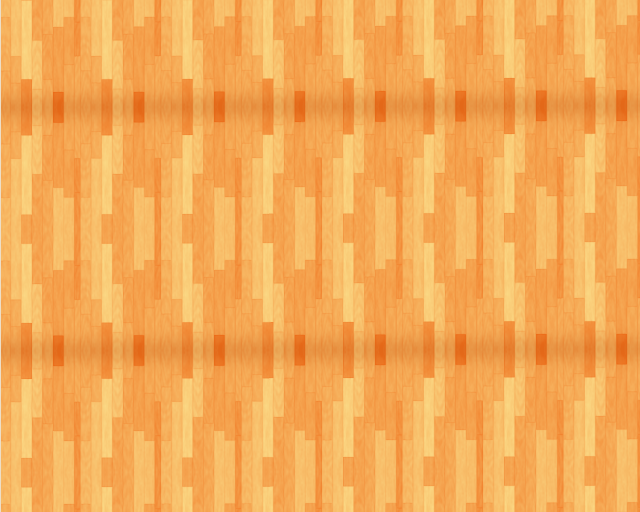
This texture is drawn by a Shadertoy shader. Its source:

```glsl
const float CANVAS_HEIGHT = 0.8;      // in canvas widths
const float TILE_WIDTH = 0.12574;
const float HALF_TILE_HEIGHT = 0.1902;
const float FIRST_MIRROR = 0.168;     // depth of the dark mirror line below the top
const float PLANK_WIDTH = 0.132;      // fraction of a tile; the eighth strip is narrower
const float SEAM_WIDTH = 0.0008;
const float BORDER_WIDTH = 0.0017;

const vec3 DEEP_ORANGE = vec3(0.95, 0.55, 0.22);
const vec3 PALE_MAPLE = vec3(0.98, 0.82, 0.49);
const vec3 BORDER_COLOR = vec3(0.93, 0.87, 0.78);

// Per strip: heights of the two butt joints, and the tones of its three planks
const vec2 JOINTS[8] = vec2[8](
    vec2(0.30, 0.74), vec2(0.20, 0.42), vec2(0.23, 0.88), vec2(0.15, 0.55),
    vec2(0.23, 0.60), vec2(0.125, 0.66), vec2(0.35, 0.74), vec2(0.42, 0.70));
const vec3 TONES[8] = vec3[8](
    vec3(0.42, 0.50, 0.64), vec3(0.40, 0.45, 0.76), vec3(0.08, 0.97, 0.33), vec3(0.68, 0.78, 0.34),
    vec3(0.42, 0.34, 0.43), vec3(-0.25, 0.29, 0.74), vec3(0.42, 0.31, 0.70), vec3(0.44, 0.08, 0.12));

float hash(vec2 p) {
    vec3 q = fract(p.xyx * vec3(0.1031, 0.1030, 0.0973));
    q += dot(q, q.yzx + 33.33);
    return fract((q.x + q.y) * q.z);
}

float valueNoise(vec2 p) {
    vec2 cell = floor(p);
    vec2 f = fract(p);
    f = f * f * (3.0 - 2.0 * f);
    float low = mix(hash(cell), hash(cell + vec2(1, 0)), f.x);
    float high = mix(hash(cell + vec2(0, 1)), hash(cell + vec2(1, 1)), f.x);
    return mix(low, high, f.y);
}

// Signed wood grain: growth rings, long fibres and fine specks
float woodGrain(vec2 p, float seed, float arch) {
    float warp = valueNoise(vec2(p.x * 1.5, p.y * 5.0) + seed * 17.0);
    float ringPhase = length(vec2(p.x - 0.5, 0.15)) * 2.0 + p.y * arch + warp * 1.6;
    float rings = sin(6.2832 * ringPhase);
    float fibres = valueNoise(vec2(p.x * 6.0, p.y * 13.0) + seed * 31.0) - 0.5;
    float specks = valueNoise(vec2(p.x * 9.0, p.y * 55.0) + seed * 43.0) - 0.5;
    return rings * mix(0.025, 0.06, step(0.1, arch)) + fibres * 0.17 + specks * 0.10;
}

float seam(float dist, float width) {
    return 1.0 - smoothstep(0.0, 2.0 * width, abs(dist));
}

vec3 woodColor(float tone) {
    return mix(DEEP_ORANGE, PALE_MAPLE, clamp(tone, -0.45, 1.1));
}

vec3 parquet(vec2 pos) {
    // Tile across, and mirror up and down with a slight tilt
    float across = fract(pos.x / TILE_WIDTH);
    float depth = (CANVAS_HEIGHT - pos.y + 0.003 * pos.x - FIRST_MIRROR) / HALF_TILE_HEIGHT;
    float height = abs(mod(depth + 1.0, 2.0) - 1.0);

    // Strip and plank
    float strip = min(floor(across / PLANK_WIDTH), 7.0);
    float left = strip * PLANK_WIDTH;
    float right = strip < 7.0 ? left + PLANK_WIDTH : 1.0;
    vec2 joints = JOINTS[int(strip)];
    vec3 tones = TONES[int(strip)];
    float tone = height < joints.x ? tones.x : (height < joints.y ? tones.y : tones.z);
    float plank = step(joints.x, height) + step(joints.y, height);

    // Grain; some strips carry arched rings
    float arch = mod(strip + 1.0, 4.0) < 1.5 ? 7.0 : 0.0;
    vec2 plankPos = vec2((across - left) / PLANK_WIDTH, height);
    tone += woodGrain(plankPos, strip * 3.0 + plank + 1.0, arch);

    // Seams along the sides and at the butt joints
    float sideDist = min(across - left, right - across) * TILE_WIDTH;
    float jointDist = min(abs(height - joints.x), abs(height - joints.y)) * HALF_TILE_HEIGHT;
    tone -= 0.20 * max(seam(sideDist, SEAM_WIDTH), seam(jointDist, SEAM_WIDTH));

    // Stained band around the dark mirror line
    float stain = exp(-pow(height / 0.11, 2.0));
    tone -= 0.20 * stain;
    return woodColor(tone) * (1.0 - 0.05 * stain);
}

void mainImage(out vec4 fragColor, in vec2 fragCoord) {
    const int SAMPLES = 3;
    vec3 sum = vec3(0.0);
    for (int i = 0; i < SAMPLES * SAMPLES; i++) {
        vec2 offset = (vec2(i % SAMPLES, i / SAMPLES) + 0.5) / float(SAMPLES) - 0.5;
        vec2 pos = (fragCoord + offset) / iResolution.xy * vec2(1.0, CANVAS_HEIGHT);
        sum += pos.x < BORDER_WIDTH ? BORDER_COLOR : parquet(pos);
    }
    fragColor = vec4(sum / float(SAMPLES * SAMPLES), 1.0);
}
```
